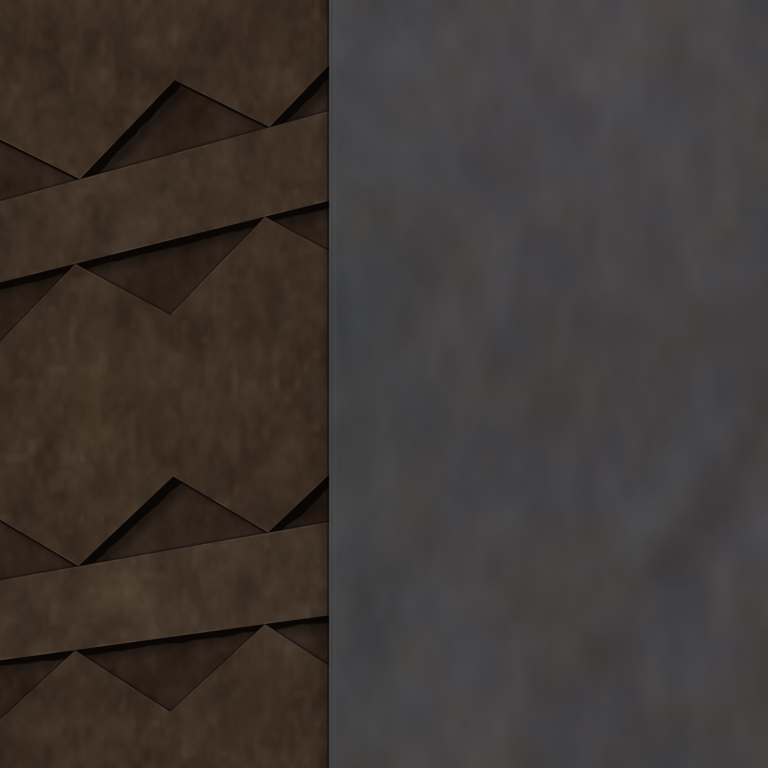
Give the GLSL for this texture, as a three.js fragment shader.

```glsl
// Weathered brown plates with zigzag recesses beside a smooth, mottled grey metal panel.
varying vec2 vUv;

float hash(vec2 p) {
  p = fract(p * vec2(0.1731, 0.2317));
  p += dot(p, p.yx + 31.37);
  return fract((p.x + p.y) * p.x * 17.3);
}

float noise(vec2 p) {
  vec2 i = floor(p), f = fract(p);
  f = f * f * (3.0 - 2.0 * f);
  return mix(mix(hash(i), hash(i + vec2(1.0, 0.0)), f.x),
             mix(hash(i + vec2(0.0, 1.0)), hash(i + vec2(1.0, 1.0)), f.x), f.y);
}

// Centred fractal noise, roughly -0.5 to 0.5
float fbm(vec2 p) {
  float sum = 0.0, gain = 0.55;
  for (int i = 0; i < 3; i++) {
    sum += gain * (noise(p) - 0.5);
    p = mat2(1.8, 0.5, -0.5, 1.8) * p + 7.3;
    gain *= 0.5;
  }
  return sum;
}

// Soft elliptical patch, tilted by shearing x along y
float patchGlow(vec2 p, vec2 center, vec2 radius, float shear) {
  vec2 q = p - center;
  q.x -= shear * q.y;
  q /= radius;
  return exp(-dot(q, q));
}

// Zero where the zigzag touches a band, one at its farthest corner
float zigzag(float x) {
  return 1.0 - abs(1.0 - 2.0 * fract((x - 0.098) / 0.247));
}

// Height above a sloping line anchored at the first contact point
float above(vec2 p, float height, float slope) {
  return p.y - height - slope * (p.x - 0.098);
}

// Positive inside the triangular gaps on both sides of one band
float bandGaps(float top, float bottom, float x, float shift) {
  float upper = min(top, 0.095 * zigzag(x - shift) - top);
  float lower = min(-bottom, 0.097 * zigzag(x) + bottom);
  return max(upper, lower);
}

float recess(vec2 p) {
  return max(bandGaps(above(p, 0.765, 0.274), above(p, 0.6565, 0.248), p.x, 0.006),
             bandGaps(above(p, 0.262, 0.177), above(p, 0.1535, 0.137), p.x, 0.004));
}

float bandMask(float top, float bottom) {
  return smoothstep(0.001, -0.001, top) * smoothstep(-0.001, 0.001, bottom);
}

vec3 brownPlates(vec2 p) {
  float mottling = fbm(p * vec2(31.0, 21.0));
  float grain = fbm(p * vec2(95.0, 62.0) + 19.0);
  float freckles = smoothstep(0.7, 0.95, noise(p * vec2(75.0, 52.0) + 83.0));
  float upperBand = bandMask(above(p, 0.765, 0.274), above(p, 0.6565, 0.248));
  float lowerBand = bandMask(above(p, 0.262, 0.177), above(p, 0.1535, 0.137));

  // Worn plate surface
  vec3 color = vec3(0.227, 0.174, 0.132) + 0.01 * upperBand + 0.014 * lowerBand;
  color += vec3(0.08, 0.075, 0.064) * mottling + 0.05 * grain;
  color += vec3(0.022, 0.02, 0.016) * freckles;
  color += vec3(0.045, 0.04, 0.027) * patchGlow(p, vec2(0.16, 0.225), vec2(0.05, 0.025), 0.0);
  color += vec3(0.022, 0.019, 0.01) * patchGlow(p, vec2(0.14, 0.46), vec2(0.09, 0.07), 0.0);

  // Worn, broken rim around each gap
  float depth = recess(p);
  float rim = smoothstep(-0.0035, -0.001, depth) * (1.0 - smoothstep(-0.001, 0.0005, depth));
  color += vec3(0.045, 0.037, 0.032) * rim * smoothstep(0.4, 0.75, noise(p * 60.0));

  // Sunken floor, with a ragged core shadow cast from the upper left
  vec2 towardLight = vec2(-1.0, 0.7);
  float reach = 0.0092 + 0.006 * fbm(p * 38.0 + 5.0);
  float core = 1.0 - smoothstep(-0.001, 0.0025, recess(p + reach * towardLight));
  float soft = 1.0 - smoothstep(-0.012, 0.012, recess(p + 0.02 * towardLight));
  vec3 sunken = vec3(0.178, 0.132, 0.101) + 0.07 * mottling + 0.05 * grain;
  sunken *= 1.0 - 0.35 * soft;
  sunken *= mix(0.6, 1.0, smoothstep(0.0, 0.004, depth));
  sunken = mix(sunken, vec3(0.036, 0.02, 0.014), 0.97 * core);
  color = mix(color, sunken, smoothstep(-0.001, 0.001, depth));

  // Darkening beside the panel seam
  return color * (1.0 - 0.15 * smoothstep(0.41, 0.428, p.x) - 0.3 * smoothstep(0.4245, 0.4265, p.x));
}

vec3 greyPanel(vec2 p) {
  float clouds = fbm(p * vec2(14.0, 9.0) + 3.0);
  float streaks = fbm(p * vec2(34.0, 19.0) + 41.0);
  float tint = fbm(p * vec2(15.0, 14.0) + 67.0);
  vec3 color = vec3(0.264, 0.254, 0.258) + 0.045 * clouds + 0.042 * streaks;
  color += vec3(-0.02, 0.002, 0.03) * tint;

  // Broad light and dark areas
  color += vec3(0.024, 0.022, 0.022) * patchGlow(p, vec2(0.72, 0.95), vec2(0.25, 0.2), 0.0);
  color += vec3(0.005, 0.02, 0.03) * patchGlow(p, vec2(0.86, 0.36), vec2(0.03, 0.11), 0.6);
  color += 0.03 * patchGlow(p, vec2(1.0, 0.29), vec2(0.045, 0.12), 0.0);
  color -= 0.03 * patchGlow(p, vec2(0.965, 0.39), vec2(0.025, 0.09), 0.25);
  color -= 0.022 * patchGlow(p, vec2(0.89, 0.3), vec2(0.03, 0.06), 0.4);
  color += vec3(-0.01, 0.0, 0.003) * patchGlow(p, vec2(0.47, 0.45), vec2(0.09, 0.5), 0.0);

  // Pale bevel with a fine crease along the left edge
  color += vec3(0.012, 0.016, 0.016) * smoothstep(0.442, 0.434, p.x);
  return color - 0.025 * smoothstep(0.0025, 0.0, abs(p.x - 0.4325));
}

void main() {
  float panel = smoothstep(0.4275, 0.4295, vUv.x);
  gl_FragColor = vec4(mix(brownPlates(vUv), greyPanel(vUv), panel), 1.0);
}
```
